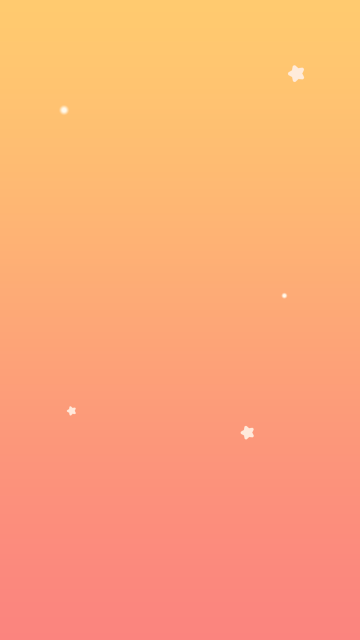
Give the GLSL for this background, as a Shadertoy shader.

```glsl
// Warm sunset gradient with a few tilted rounded stars and soft glowing dots.

const vec3 SKY_TOP = vec3(1.0, 0.793, 0.435);
const vec3 SKY_BOTTOM = vec3(0.985, 0.518, 0.495);
const float SKY_EASE = 0.5;       // 0: linear blend, 1: fully eased ends
const vec3 STAR_COLOR = vec3(1.0, 0.925, 0.87);
const vec3 GLOW_COLOR = vec3(1.0, 0.98, 0.93);
const float STAR_OPACITY = 0.97;
const float STAR_TILT = 0.33;     // radians, counterclockwise
const float STAR_INNER = 0.64;    // inner radius over outer radius
const float STAR_ROUNDING = 0.22; // corner radius over outer radius
const float TAU = 6.2831853;

// xy: centre as a fraction of the canvas, z: radius over canvas width
const vec3 STARS[3] = vec3[3](
    vec3(0.824, 0.885, 0.0240),
    vec3(0.688, 0.324, 0.0195),
    vec3(0.199, 0.358, 0.0132));
const vec3 GLOWS[2] = vec3[2](
    vec3(0.178, 0.828, 0.0160),
    vec3(0.790, 0.538, 0.0100));

// Signed distance to a rounded five-pointed star with its first tip upward
float starDistance(vec2 p, float radius) {
    float rounding = radius * STAR_ROUNDING;
    float outer = radius - rounding;
    float sector = TAU / 5.0;
    float angle = atan(p.x, p.y);
    angle = abs(mod(angle + 0.5 * sector, sector) - 0.5 * sector);
    vec2 q = length(p) * vec2(sin(angle), cos(angle));

    // Edge from the tip to the neighbouring inner corner
    vec2 tip = vec2(0.0, outer);
    vec2 inner = (radius * STAR_INNER - rounding)
               * vec2(sin(0.5 * sector), cos(0.5 * sector));
    vec2 edge = inner - tip;
    vec2 offset = q - tip;
    float along = clamp(dot(offset, edge) / dot(edge, edge), 0.0, 1.0);
    float side = sign(offset.y * edge.x - offset.x * edge.y);
    return length(offset - edge * along) * side - rounding;
}

void mainImage(out vec4 fragColor, in vec2 fragCoord) {
    vec2 uv = fragCoord / iResolution.xy;
    vec2 aspect = vec2(1.0, iResolution.y / iResolution.x);
    float pixel = 1.0 / iResolution.x;

    // Sky, flatter towards both ends
    float height = mix(uv.y, smoothstep(0.0, 1.0, uv.y), SKY_EASE);
    vec3 color = mix(SKY_BOTTOM, SKY_TOP, height);

    // Soft dots with a bright core
    for (int i = 0; i < GLOWS.length(); i++) {
        float d = length((uv - GLOWS[i].xy) * aspect) / GLOWS[i].z;
        float glow = 1.0 - smoothstep(0.2, 1.0, d);
        color = mix(color, GLOW_COLOR, glow);
    }

    // Stars
    float c = cos(STAR_TILT), s = sin(STAR_TILT);
    mat2 tilt = mat2(c, -s, s, c);
    for (int i = 0; i < STARS.length(); i++) {
        vec2 p = tilt * ((uv - STARS[i].xy) * aspect);
        float d = starDistance(p, STARS[i].z);
        float cover = 1.0 - smoothstep(-0.7 * pixel, 0.7 * pixel, d);
        color = mix(color, STAR_COLOR, STAR_OPACITY * cover);
    }

    fragColor = vec4(color, 1.0);
}
```
